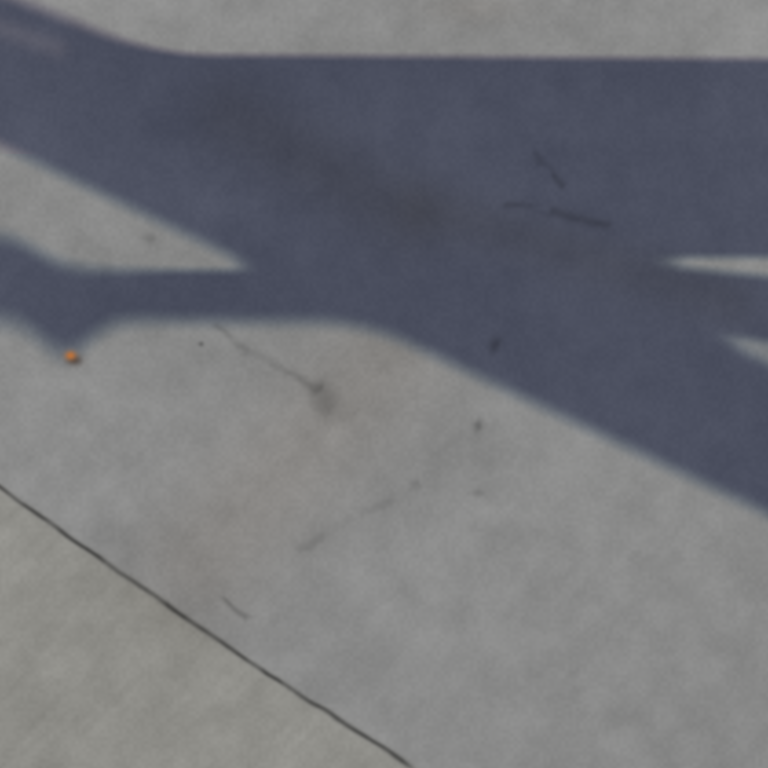
This texture is drawn by a Shadertoy shader. Its source:

```glsl
// Sunlit concrete crossed by a broad, soft-edged blue shadow.
// Shadow outlines are height functions of x, smoothed into penumbrae;
// layered value noise, broken strokes and small stains weather the slab.

float hash(vec2 p) {
    vec3 q = fract(vec3(p.xyx) * 0.1031);
    q += dot(q, q.yzx + 33.33);
    return fract((q.x + q.y) * q.z);
}

float noise(vec2 p) {
    vec2 i = floor(p), f = fract(p);
    f = f * f * (3.0 - 2.0 * f);
    return mix(mix(hash(i), hash(i + vec2(1, 0)), f.x),
               mix(hash(i + vec2(0, 1)), hash(i + vec2(1, 1)), f.x), f.y);
}

float fbm(vec2 p) {
    float sum = 0.0, amp = 0.5;
    for (int i = 0; i < 4; i++) {
        sum += amp * noise(p);
        p = mat2(1.6, 1.2, -1.2, 1.6) * p + 7.3;
        amp *= 0.5;
    }
    return sum;
}

// Soft stroke: 1 on the segment, fading with distance.
float stroke(vec2 p, vec2 a, vec2 b, float width) {
    vec2 d = b - a;
    float r = length(p - a - d * clamp(dot(p - a, d) / dot(d, d), 0.0, 1.0)) / width;
    return exp(-r * r);
}

float spot(vec2 p, vec2 center, vec2 size) {
    vec2 d = (p - center) / size;
    return exp(-dot(d, d));
}

float above(float height, float blur) {
    return smoothstep(-blur, blur, height);
}

// Smooth minimum rounds the corners between shadow edges.
float softMin(float a, float b, float k) {
    float h = max(k - abs(a - b), 0.0) / k;
    return min(a, b) - h * h * k * 0.25;
}

float shadowMask(vec2 p) {
    float nearLeft = smoothstep(0.24, 0.05, p.x);
    float top = -softMin(-0.930 + 0.007 * p.x, -1.010 + 0.40 * p.x, 0.03);
    float bottom = softMin(0.584 - 0.008 * p.x, 0.805 - 0.474 * p.x, 0.03);
    bottom -= 0.042 * spot(vec2(p.x, 0.0), vec2(0.085, 0.0), vec2(0.045, 1.0));
    float shade = above(top - p.y, mix(0.008, 0.017, nearLeft))
                * above(p.y - bottom, mix(0.018, 0.028, nearLeft));

    // Wedge of sunlight on the left
    float ground = 0.648 + 0.043 * exp(-p.x * p.x / 0.0042);
    float sun = above(0.811 - 0.478 * p.x - p.y, 0.017) * smoothstep(0.345, 0.29, p.x)
              * above(p.y - ground, mix(0.009, 0.020, nearLeft));

    // Two narrow slits on the right
    float slit = above(0.665 - p.y, 0.009) * above(p.y - 0.654 + 0.10 * (p.x - 0.86), 0.010)
               * smoothstep(0.84, 0.91, p.x);
    float slit2 = above(0.566 - 0.15 * (p.x - 0.93) - p.y, 0.010)
                * above(p.y - 0.560 + 0.48 * (p.x - 0.93), 0.014) * smoothstep(0.92, 0.98, p.x);
    sun = max(sun, max(slit, slit2 * 0.75));

    // Faint streak near the upper left corner
    sun = max(sun, 0.2 * stroke(p, vec2(-0.01, 0.967), vec2(0.075, 0.937), 0.014));
    return shade * (1.0 - sun);
}

void mainImage(out vec4 fragColor, in vec2 fragCoord) {
    vec2 p = fragCoord / iResolution.xy;
    float cloud = fbm(p * 5.0) - 0.47;
    float mottle = fbm(p * 30.0 + 11.0) - 0.47;
    float grain = noise(p * 210.0) - 0.5;
    float gaps = smoothstep(0.2, 0.75, noise(p * 48.0 + 5.0));
    vec2 wobble = p + 0.014 * (vec2(noise(p * 32.0), noise(p * 32.0 + 40.0)) - 0.5);

    // Joint between slabs, bowed slightly
    float joint = (p.y - 0.366 + 0.678 * p.x + 0.09 * p.x * (0.534 - p.x)) / 1.21;
    joint += 0.003 * (noise(p * 40.0) - 0.5);
    float lowerSlab = above(-joint, 0.01);

    // Lit concrete: cool centre, warmer lower slab and brown stains
    vec3 lit = mix(vec3(0.535, 0.536, 0.534), vec3(0.553, 0.55, 0.53), lowerSlab);
    lit += 0.02 * smoothstep(0.88, 1.0, p.y);
    lit -= vec3(0.008, 0.017, 0.025) * (stroke(p, vec2(0.50, 0.53), vec2(0.26, 0.27), 0.08)
         + 0.8 * spot(p, vec2(0.62, 0.99), vec2(0.06, 0.02)));
    lit -= 0.022 * spot(p, vec2(0.58, 0.40), vec2(0.09, 0.05));
    lit += 0.055 * cloud + 0.07 * mottle + 0.02 * grain;

    // Brushed streaks rising to the right
    lit += (0.008 + 0.014 * lowerSlab) * (noise(vec2(p.x + p.y, p.x - p.y) * vec2(14.0, 80.0)) - 0.5);

    // Blue shade with a dark smudge trailing across it
    vec3 shade = vec3(0.292, 0.308, 0.37) + 0.05 * cloud + 0.035 * mottle + 0.015 * grain;
    shade -= vec3(0.020, 0.024, 0.035) * (stroke(p, vec2(0.30, 0.85), vec2(0.53, 0.72), 0.05)
           + 0.9 * stroke(p, vec2(0.55, 0.73), vec2(0.95, 0.61), 0.035));
    shade += 0.022 * stroke(p, vec2(0.02, 0.84), vec2(0.25, 0.73), 0.05);
    float mask = shadowMask(p);
    vec3 color = mix(lit, shade, mask);
    // Penumbra tint: rosy on the far edge, teal on the near one
    color += mask * (1.0 - mask) * mix(vec3(-0.03, 0.015, 0.02), vec3(0.03, -0.02, 0.0), step(0.8, p.y));

    // Joint, cracks and scuffs, broken up along their length
    float marks = (0.28 + 0.14 * gaps) * exp(-joint * joint / 0.000013) * smoothstep(0.55, 0.52, p.x);
    marks += 0.13 * (0.4 + 0.6 * gaps) * max(stroke(wobble, vec2(0.28, 0.57), vec2(0.36, 0.522), 0.006),
             stroke(wobble, vec2(0.36, 0.522), vec2(0.412, 0.495), 0.007));
    marks += 0.13 * stroke(wobble, vec2(0.412, 0.495), vec2(0.43, 0.466), 0.013);
    marks += 0.09 * gaps * max(stroke(wobble, vec2(0.38, 0.275), vec2(0.44, 0.322), 0.008),
             stroke(wobble, vec2(0.44, 0.322), vec2(0.54, 0.365), 0.008));
    marks += 0.15 * gaps * (stroke(wobble, vec2(0.697, 0.805), vec2(0.732, 0.757), 0.007)
           + stroke(wobble, vec2(0.664, 0.733), vec2(0.79, 0.712), 0.007));
    marks += 0.16 * gaps * stroke(wobble, vec2(0.293, 0.221), vec2(0.336, 0.186), 0.005);

    // Small dark spots and one orange fleck
    marks += 0.2 * (spot(wobble, vec2(0.645, 0.548), vec2(0.008, 0.013))
           + spot(wobble, vec2(0.626, 0.442), vec2(0.006, 0.010)) + spot(p, vec2(0.262, 0.552), vec2(0.004))
           + 0.6 * spot(p, vec2(0.622, 0.358), vec2(0.010, 0.005)) + 0.6 * spot(p, vec2(0.196, 0.689), vec2(0.008, 0.006)));
    color *= 1.0 - marks;
    color = mix(color, vec3(0.25, 0.21, 0.19), 0.7 * spot(p, vec2(0.097, 0.531), vec2(0.010, 0.007)));
    color = mix(color, vec3(0.76, 0.45, 0.22), 0.9 * spot(p, vec2(0.092, 0.537), vec2(0.007, 0.006)));
    fragColor = vec4(clamp(color, 0.0, 1.0), 1.0);
}
```
